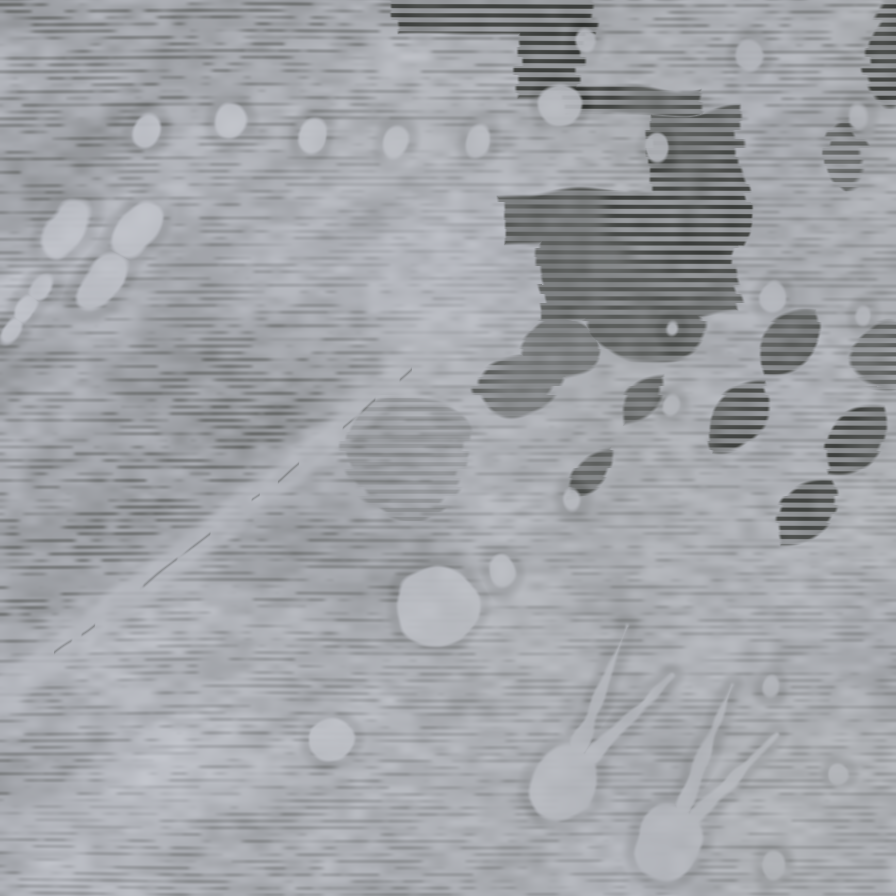
A three.js fragment shader for this texture:

```glsl
// Weathered grey print: fine horizontal scratches, hatched dark leaves, pale spots and rays.
#define FINE_ROWS 134.0
#define HATCH_ROWS 98.0
#define BASE_TONE 0.682
#define SCRATCH_DEPTH 0.17
#define HATCH_DARK 0.25
#define HATCH_LIGHT 0.60
#define SPOT_TONE 0.755
#define EDGE 0.0025
#define TAU 6.28318

varying vec2 vUv;

float hash(vec2 p) {
  vec3 q = fract(p.xyx * 0.1031);
  q += dot(q, q.yzx + 33.33);
  return fract((q.x + q.y) * q.z);
}

float noise(vec2 p) {
  vec2 i = floor(p), f = fract(p);
  f *= f * (3.0 - 2.0 * f);
  return mix(mix(hash(i), hash(i + vec2(1, 0)), f.x),
             mix(hash(i + vec2(0, 1)), hash(i + vec2(1, 1)), f.x), f.y);
}

float fbm(vec2 p) {
  return 0.55 * noise(p) + 0.3 * noise(p * 2.1 + 7.0) + 0.15 * noise(p * 4.3 + 19.0);
}

float cover(float d) { return 1.0 - smoothstep(-EDGE, EDGE, d); }

vec2 turn(vec2 p, float a) {
  return vec2(cos(a) * p.x + sin(a) * p.y, cos(a) * p.y - sin(a) * p.x);
}

float ellipse(vec2 p, float w, float h) { return (length(p / vec2(w, h)) - 1.0) * min(w, h); }

float box(vec2 p, float w, float h) {
  vec2 d = abs(p) - vec2(w, h);
  return length(max(d, 0.0)) + min(max(d.x, d.y), 0.0);
}

// Pointed oval along y, given half width and half length
float leaf(vec2 p, float w, float h) {
  float shift = (h * h - w * w) / (2.0 * w);
  return length(vec2(abs(p.x) + shift, p.y)) - shift - w;
}

float tail(vec2 p, vec2 tip) {
  float t = clamp(dot(p, tip) / dot(tip, tip), 0.0, 1.0);
  return length(p - tip * t) - mix(0.012, 0.001, t);
}

// Broken dark strokes, each row with its own lengths
float scratches(vec2 p) {
  float row = p.y * FINE_ROWS, id = floor(row) * 7.0;
  float run = 0.6 * noise(vec2(p.x * 20.0, id)) + 0.4 * noise(vec2(p.x * 65.0, id + 3.0));
  return (0.5 - 0.5 * cos(TAU * row)) * smoothstep(0.36, 0.7, run);
}

// Large torn shape at the upper right
float tornPatch(vec2 p) {
  float d = box(p - vec2(0.55, 0.985), 0.11, 0.025);
  d = min(d, box(p - vec2(0.615, 0.94), 0.035, 0.04));
  d = min(d, box(p - vec2(0.71, 0.889), 0.08, 0.014));
  d = min(d, box(p - vec2(0.715, 0.705), 0.11, 0.055));
  d = min(d, box(p - vec2(0.775, 0.8), 0.055, 0.075));
  d = min(d, box(p - vec2(0.65, 0.76), 0.09, 0.025));
  d = min(d, ellipse(p - vec2(0.72, 0.64), 0.06, 0.04));
  return min(d, ellipse(p - vec2(1.0, 0.95), 0.025, 0.06));
}

// Pale spots: an arc, a tilted cluster, two tailed heads and scattered dots
float spots(vec2 p) {
  float d = min(ellipse(p - vec2(0.488, 0.323), 0.046, 0.044), length(p - vec2(0.37, 0.175)) - 0.024);
  for (int i = 0; i < 6; i++) {
    float k = float(i), s = hash(vec2(k, 5.0)), odd = mod(k, 2.0);
    vec2 c = vec2(0.165 + 0.092 * k, 0.84 + 0.05 * s);
    d = min(d, ellipse(turn(p - c, -0.3), 0.012 + 0.012 * s, 0.018 + 0.006 * s));
    if (i < 3) {
      c = vec2(0.073 + 0.06 * odd + 0.021 * k, 0.745 + 0.03 * (odd - k));
      d = min(d, ellipse(turn(p - c, -0.62), 0.02, 0.036));
      c = vec2(0.012 + 0.017 * k, 0.63 + 0.025 * k);
      d = min(d, ellipse(turn(p - c, -0.6), 0.009, 0.014));
    }
    if (i < 2) {
      vec2 q = p - vec2(0.63 + 0.117 * k, 0.126 - 0.066 * k);
      d = min(d, ellipse(turn(q, -0.4), 0.037, 0.043));
      d = min(d, min(tail(q, vec2(0.07, 0.175)), tail(q, vec2(0.12, 0.12))));
    }
  }
  vec2 id = floor(p * 10.0);
  vec2 jitter = 0.3 + 0.4 * vec2(hash(id), hash(id + 31.0));
  float skip = 1.0 - step(0.72, hash(id + 57.0)) * step(0.5, p.x);
  float size = 0.007 + 0.007 * hash(id + 83.0);
  return min(d, length((fract(p * 10.0) - jitter) * vec2(0.1, 0.08)) - size + 0.1 * skip);
}

// Weight of the hatching: patch, round shadows and paired leaves
float hatchMask(vec2 p) {
  vec2 q = p + 0.022 * (vec2(noise(p * 17.0), noise(p * 17.0 + 40.0)) - 0.5);
  q.x += 0.012 * (hash(vec2(floor(p.y * HATCH_ROWS), 9.0)) - 0.5);
  float shade = min(ellipse(q - vec2(0.625, 0.615), 0.045, 0.04),
                    ellipse(turn(q - vec2(0.58, 0.57), 0.6), 0.05, 0.035));
  shade = min(shade, ellipse(q - vec2(0.99, 0.605), 0.04, 0.035));
  float m = max(cover(tornPatch(q)), 0.75 * cover(shade));
  m = max(m, 0.6 * cover(leaf(turn(q - vec2(0.945, 0.825), -0.2), 0.022, 0.04)));
  m = max(m, 0.25 * cover(length(q - vec2(0.45, 0.49)) - 0.07));
  for (int i = 0; i < 6; i++) {
    float k = floor(float(i) / 2.0), w = k < 0.5 ? 0.016 : 0.028;
    vec2 c = vec2(0.715 + 0.21 * k - 0.045 * k * k, 0.555 + 0.15 * k - 0.085 * k * k);
    c -= mod(float(i), 2.0) * vec2(0.057, 0.083);
    vec2 r = turn(mix(p, q, 0.4) - c, -0.45 - 0.25 * hash(vec2(float(i), 2.0)));
    m = max(m, cover(leaf(r, w, 0.024 + 0.85 * w)));
  }
  return m;
}

void main() {
  vec2 p = vUv, w = p + vec2(0.0, 0.003 * noise(p * 4.0));
  // Broad tones: slanting bands on the left, mottling everywhere
  float left = 1.0 - smoothstep(0.3, 0.62, p.x);
  float band = fbm(turn(p, 0.62) * vec2(3.5, 11.0) + 4.0);
  float rise = p.y - 0.228 - 0.72 * p.x - 0.13 * p.x * p.x + 0.008 * (noise(p * 30.0) - 0.5);
  float wedge = smoothstep(0.02, 0.07, rise) * (1.0 - smoothstep(0.1, 0.27, rise)) * left;
  float glow = exp(-45.0 * pow(distance(p, vec2(0.44, 0.73)), 2.0));
  float tone = BASE_TONE + 0.2 * left * (band - 0.58) - 0.055 * wedge + 0.06 * glow;
  tone += 0.09 * (fbm(p * vec2(9.0, 13.0)) - 0.5) + 0.07 * (noise(p * vec2(55.0, 110.0)) - 0.5);
  float strength = 0.45 + 0.4 * wedge + 0.35 * left * (1.0 - band) + 0.3 * smoothstep(0.75, 1.0, p.y);
  tone -= SCRATCH_DEPTH * strength * (1.0 - 0.6 * glow) * scratches(w);
  // Pale rays, the upper one with dashes along its spine
  float ray = (1.0 - smoothstep(0.012, 0.03, abs(rise))) * (1.0 - smoothstep(0.4, 0.58, p.x));
  float arc = 1.0 - smoothstep(0.008, 0.025, abs(p.y - 0.085 - 0.55 * p.x * p.x));
  ray = max(ray, 0.6 * arc * (1.0 - smoothstep(0.28, 0.38, p.x)));
  tone = mix(tone, 0.72 + 0.05 * (noise(p * 70.0) - 0.5), 0.75 * ray);
  float dash = cover(abs(rise) - 0.001) * smoothstep(0.58, 0.66, noise(vec2(p.x * 70.0, 3.0)));
  tone -= 0.2 * dash * step(0.06, p.x) * step(p.x, 0.46);
  // Dark hatching with softer contrast in its faded areas
  float line = smoothstep(0.3, 0.85, 0.5 - 0.5 * cos(TAU * w.y * HATCH_ROWS));
  float fade = smoothstep(0.35, 0.75, fbm(p * 8.0 + 11.0));
  float hatch = mix(HATCH_LIGHT - 0.1 * fade, HATCH_DARK + 0.13 * fade, line);
  tone = mix(tone, hatch + 0.06 * (noise(p * 60.0) - 0.5), hatchMask(w));
  // Spots with a faint shadowed rim
  float d = spots(p) + 0.006 * (noise(p * 45.0) - 0.5);
  tone -= 0.05 * (1.0 - smoothstep(0.0, 0.012, abs(d - 0.004)));
  float pale = SPOT_TONE - 0.045 * smoothstep(0.3, 0.8, p.x) + 0.04 * (noise(p * 50.0) - 0.5);
  tone = mix(tone, pale, 0.9 * cover(d));
  // Cool greys, warmer in the shadows and on the right
  float cool = smoothstep(0.28, 0.75, tone) * (1.0 - 0.35 * p.x * noise(p * 7.0));
  gl_FragColor = vec4(tone + vec3(-0.006, 0.004, 0.035 * cool - 0.004), 1.0);
}
```
